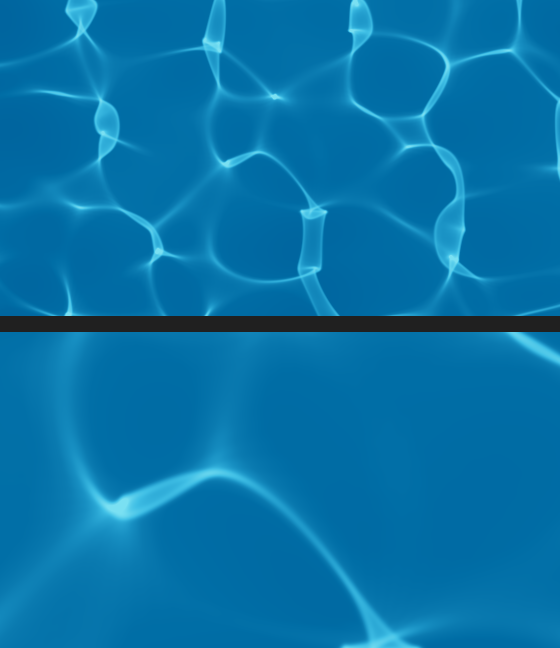
Top: the whole. Bottom: its middle third, enlarged.
Give the GLSL for this texture, as a Shadertoy shader.

```glsl
// Sunlight caustics on a pool floor. A sum of random waves bends a lattice of
// light beams; each beam lands as a stretched Gaussian spot, so folds of the
// light sheet give bright-edged ribbons. Brightness is then coloured in blues.

const int   WAVES       = 9;
const float WAVE_LOW    = 14.0;    // wave numbers, per canvas height
const float WAVE_HIGH   = 42.0;
const float FOCUS       = 0.68;    // bending strength of the longest wave
const float FOCUS_FALL  = 0.48;    // share of it lost by the shortest wave
const float BEAM_STEP   = 0.016;   // lattice spacing of the beams
const float BEAM_SPREAD = 0.55;    // beam sigma in lattice steps
const int   REACH       = 10;      // search radius in lattice steps
const float BLUR        = 0.0023;  // softness of the lines
const float FLOOR_LIGHT = 0.62;    // light level of the plain water
const float CONTRAST    = 1.15;    // colour steps per doubling of light
const float HAZE        = 1.2;     // strength of the broad murky patches
const float SEED        = 4.0;

const vec3 DEEP  = vec3(0.00, 0.43, 0.65);
const vec3 WATER = vec3(0.04, 0.48, 0.69);
const vec3 GLOW  = vec3(0.09, 0.56, 0.76);
const vec3 LIT   = vec3(0.16, 0.65, 0.83);
const vec3 LINE  = vec3(0.25, 0.75, 0.90);
const vec3 GLINT = vec3(0.48, 0.88, 0.95);

// Each wave: unit direction, wave number, phase
vec4 waves[WAVES];

float hash(vec2 p) {
    return fract(sin(dot(p, vec2(127.1, 311.7))) * 43758.5453);
}

float valueNoise(vec2 p) {
    vec2 i = floor(p), f = fract(p);
    f = f * f * (3.0 - 2.0 * f);
    float low  = mix(hash(i), hash(i + vec2(1, 0)), f.x);
    float high = mix(hash(i + vec2(0, 1)), hash(i + vec2(1, 1)), f.x);
    return mix(low, high, f.y);
}

void makeWaves() {
    for (int i = 0; i < WAVES; i++) {
        float n = float(i);
        float angle = 2.4 * n + 0.9 * hash(vec2(n, SEED));
        float number = WAVE_LOW * pow(WAVE_HIGH / WAVE_LOW, n / float(WAVES - 1));
        float phase = 6.2832 * hash(vec2(n, SEED + 7.0));
        waves[i] = vec4(cos(angle), sin(angle), number, phase);
    }
}

// Light that one beam, starting at source, throws on the point p
float beamLight(vec2 source, vec2 p) {
    vec2 landing = source;
    vec3 J = vec3(1.0, 0.0, 1.0);            // symmetric Jacobian: xx, xy, yy
    for (int i = 0; i < WAVES; i++) {
        vec4 w = waves[i];
        float bend = FOCUS * (1.0 - FOCUS_FALL * float(i) / float(WAVES - 1));
        float theta = w.z * dot(w.xy, source) + w.w;
        landing += w.xy * (bend / w.z * sin(theta));
        J += vec3(w.x * w.x, w.x * w.y, w.y * w.y) * (bend * cos(theta));
    }

    // Covariance of the spot: stretched beam plus blur
    float sigma = BEAM_SPREAD * BEAM_STEP;
    vec3 C = vec3(J.x * J.x + J.y * J.y, J.y * (J.x + J.z), J.y * J.y + J.z * J.z);
    C = C * sigma * sigma + vec3(1, 0, 1) * BLUR * BLUR;
    float det = max(C.x * C.z - C.y * C.y, 1e-12);
    vec2 d = p - landing;
    float q = (C.z * d.x * d.x - 2.0 * C.y * d.x * d.y + C.x * d.y * d.y) / det;
    return BEAM_STEP * BEAM_STEP * exp(-0.5 * q) / (6.2832 * sqrt(det));
}

float causticLight(vec2 p) {
    vec2 home = floor(p / BEAM_STEP) + 0.5;
    float light = 0.0;
    for (int y = -REACH; y <= REACH; y++)
        for (int x = -REACH; x <= REACH; x++)
            light += beamLight((home + vec2(x, y)) * BEAM_STEP, p);
    return light;
}

// Five blues one step apart, then the rare glint
vec3 waterColour(float level) {
    vec3 colour = mix(DEEP, WATER, clamp(level, -0.8, 1.0));
    colour = mix(colour, GLOW, clamp(level - 1.0, 0.0, 1.0));
    colour = mix(colour, LIT, clamp(level - 2.0, 0.0, 1.0));
    colour = mix(colour, LINE, clamp(level - 3.0, 0.0, 1.0));
    return mix(colour, GLINT, clamp((level - 4.0) / 2.0, 0.0, 1.0));
}

void mainImage(out vec4 fragColor, in vec2 fragCoord) {
    vec2 p = fragCoord / iResolution.y;
    makeWaves();

    // Light to colour steps, flat in the dark cells
    float level = CONTRAST * log2(max(causticLight(p), 0.01) / FLOOR_LIGHT);
    level = max(level, 0.15 * level);

    // Broad patches of murkier and clearer water
    float haze = 0.65 * valueNoise(p * 2.2 + SEED) + 0.35 * valueNoise(p * 5.0 + 9.0);
    level += HAZE * (haze - 0.5);

    fragColor = vec4(clamp(waterColour(level), 0.0, 1.0), 1.0);
}
```
